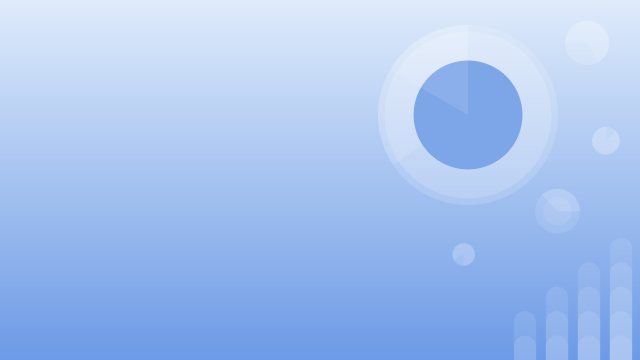
This background is drawn by a WebGL 2 fragment shader. Its source:

```glsl
#version 300 es
precision highp float;

uniform vec2 u_resolution;
out vec4 outColor;

#define SKY_TOP vec3(0.875, 0.922, 0.983)
#define SKY_BOTTOM vec3(0.425, 0.605, 0.902)
#define HUB_COLOR vec3(0.490, 0.650, 0.915)
#define DIAL_CENTER vec2(1.300, 0.6806)
#define DIAL_RADIUS 0.25
#define RING_RADIUS 0.2315
#define HUB_RADIUS 0.1512
#define BAR_START 1.4583
#define BAR_SPACING 0.0889
#define BAR_RADIUS 0.031
#define BAR_STEP 0.0678
#define BAR_ALPHA 0.10

const float TAU = 6.2831853;

// Coverage of a signed distance, softened over one pixel.
float fill(float dist) {
    return clamp(0.5 - dist * u_resolution.y, 0.0, 1.0);
}

float disc(vec2 p, float radius) {
    return fill(length(p) - radius);
}

// Sector between two clockwise angles from the top, in turns.
float sector(vec2 p, float from, float to) {
    float turn = atan(p.x, p.y) / TAU;
    float offset = abs(fract(turn - 0.5 * (from + to) + 0.5) - 0.5);
    return fill((offset - 0.5 * (to - from)) * TAU * length(p));
}

// Vertical capsule running from below the canvas up to its cap.
float bar(vec2 p, float top) {
    p.y = max(p.y - top + BAR_RADIUS, 0.0);
    return disc(p, BAR_RADIUS);
}

void whiten(inout vec3 color, float alpha) {
    color = mix(color, vec3(1.0), alpha);
}

// Small translucent disc with one sector of a different strength.
void pie(inout vec3 color, vec2 p, float radius, float alpha,
         vec2 span, float sectorAlpha) {
    float strength = mix(alpha, sectorAlpha, sector(p, span.x, span.y));
    whiten(color, disc(p, radius) * strength);
}

void main() {
    vec2 p = gl_FragCoord.xy / u_resolution.y;
    vec3 color = mix(SKY_BOTTOM, SKY_TOP, p.y);

    // Large dial: rim, ring, two bright sectors and a solid hub
    vec2 d = p - DIAL_CENTER;
    float upperSector = sector(d, 0.8333, 1.0);
    float lowerSector = sector(d, 0.658, 0.8333);
    whiten(color, 0.14 * disc(d, DIAL_RADIUS));
    whiten(color, 0.15 * disc(d, RING_RADIUS));
    whiten(color, (0.17 * upperSector + 0.11 * lowerSector) * disc(d, DIAL_RADIUS));
    vec3 hub = HUB_COLOR;
    whiten(hub, 0.10 * upperSector);
    color = mix(color, hub, disc(d, HUB_RADIUS));

    // Small pies
    pie(color, p - vec2(1.631, 0.881), 0.0613, 0.27, vec2(0.42, 0.76), 0.18);
    pie(color, p - vec2(1.683, 0.609), 0.0385, 0.27, vec2(0.0, 0.13), 0.19);
    pie(color, p - vec2(1.288, 0.293), 0.0312, 0.25, vec2(0.51, 0.67), 0.18);
    vec2 nested = p - vec2(1.5486, 0.4132);
    pie(color, nested, 0.0622, 0.10, vec2(-0.12, 0.25), 0.22);
    whiten(color, 0.08 * disc(nested, 0.0395));

    // Rising bars built from overlapping capsules
    for (int column = 0; column < 4; column++) {
        vec2 q = p - vec2(BAR_START + BAR_SPACING * float(column), 0.0);
        for (int layer = 1; layer <= column + 2; layer++) {
            whiten(color, BAR_ALPHA * bar(q, BAR_STEP * float(layer)));
        }
    }

    outColor = vec4(color, 1.0);
}
```
